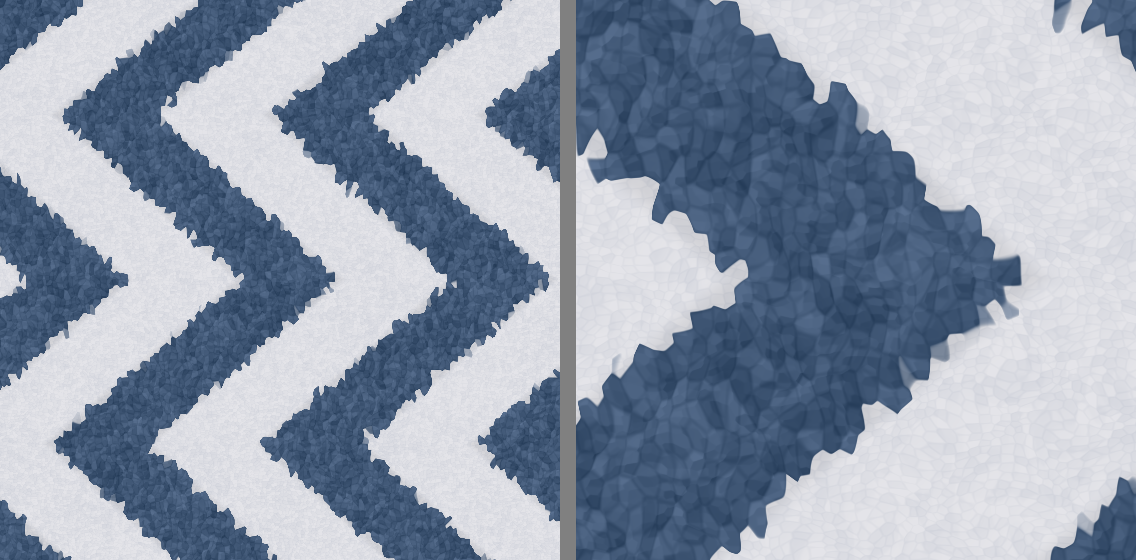
Left: the whole. Right: its middle third, enlarged.
A Shadertoy shader for this pattern:

```glsl
#define PERIOD vec2(0.379, 0.588)
#define FIRST_CORNER vec2(0.102, 0.205)
#define STRIPE_WIDTH 0.174
#define REACH 0.335
#define DRIFT 0.022
#define FRINGE 0.012
#define TUFTS vec2(105.0, 68.0)
#define GRAIN vec2(190.0, 140.0)
#define NAVY_DEEP vec3(0.115, 0.205, 0.315)
#define NAVY_LIGHT vec3(0.350, 0.440, 0.565)
#define CREAM_SHADE vec3(0.740, 0.760, 0.810)
#define CREAM_LIGHT vec3(0.895, 0.895, 0.912)

vec3 hash3(vec2 cell) {
    vec3 q = fract(cell.xyx * vec3(0.1031, 0.1030, 0.0973));
    q += dot(q, q.yxz + 33.33);
    return fract((q.xxy + q.yzz) * q.zyx);
}

// Signed distance to the zigzag stripes, positive inside
float zigzag(vec2 p) {
    float down = 1.0 - p.y - FIRST_CORNER.y;
    float wave = 2.0 * abs(fract(down / PERIOD.y + 0.5) - 0.5);
    float bend = 0.09 * max(-down, 0.0);
    float x = p.x - FIRST_CORNER.x - REACH * wave + DRIFT * down - bend;
    float offset = abs(fract((x - 0.5 * STRIPE_WIDTH) / PERIOD.x + 0.5) - 0.5);
    return 0.66 * (0.5 * STRIPE_WIDTH - offset * PERIOD.x);
}

// Cellular pile: x = dye coverage, y = tuft shade, z = distance from gaps
vec3 pile(vec2 p, vec2 density) {
    vec2 g = p * density;
    vec2 base = floor(g);
    float nearest = 9.0, second = 9.0, total = 0.0;
    vec2 blend = vec2(0.0);
    for (int j = -1; j <= 1; j++) {
        for (int i = -1; i <= 1; i++) {
            vec2 cell = base + vec2(i, j);
            vec3 rnd = hash3(cell + 17.0);
            vec2 root = cell + 0.1 + 0.8 * rnd.xy;
            vec2 toPoint = g - root;
            float dist = length(toPoint);
            second = min(second, max(nearest, dist));
            nearest = min(nearest, dist);

            // Each tuft takes the dye found at its root
            float edge = zigzag(root / density) + FRINGE * (rnd.z - 0.5);
            float dye = smoothstep(-0.003, 0.003, edge);
            float shade = rnd.z + 0.35 * dot(toPoint, vec2(-0.5, 0.8));
            float weight = exp(-13.0 * dist * dist);
            blend += weight * vec2(dye, shade);
            total += weight;
        }
    }
    return vec3(blend / total, smoothstep(0.0, 0.3, second - nearest));
}

// Slow unevenness of the brushed surface
float brushing(vec2 p) {
    return sin(p.x * 19.0 + 2.0 * sin(p.y * 13.0))
         * sin(p.y * 23.0 + 1.5 * sin(p.x * 17.0 + 1.0));
}

void mainImage(out vec4 fragColor, in vec2 fragCoord) {
    vec2 p = fragCoord / iResolution.y;

    // Ruffle the fibres so the tufts do not line up
    vec2 ruffled = p + 0.0025 * vec2(sin(p.y * 97.0 + 3.0 * sin(p.x * 41.0)),
                                     sin(p.x * 89.0 + 3.0 * sin(p.y * 37.0)));
    vec3 tuft = pile(ruffled, TUFTS);
    vec3 grain = pile(ruffled.yx + 3.7, GRAIN);
    float dye = smoothstep(0.25, 0.75, tuft.x);
    float sway = brushing(p);

    // Dyed tufts have strong relief, pale ones a faint grain
    float relief = 0.12 + 0.42 * tuft.y + 0.26 * grain.y + 0.14 * tuft.z + 0.05 * sway;
    vec3 navy = mix(NAVY_DEEP, NAVY_LIGHT, clamp(relief, 0.0, 1.0));
    float nap = 0.50 + 0.14 * tuft.y + 0.28 * grain.y + 0.16 * grain.z + 0.03 * sway;
    vec3 cream = mix(CREAM_SHADE, CREAM_LIGHT, clamp(nap, 0.0, 1.0));

    // Soft shadow where the pale pile meets the dyed pile
    cream *= 1.0 - 0.07 * smoothstep(-0.012, 0.002, zigzag(p));

    fragColor = vec4(mix(cream, navy, dye), 1.0);
}
```
